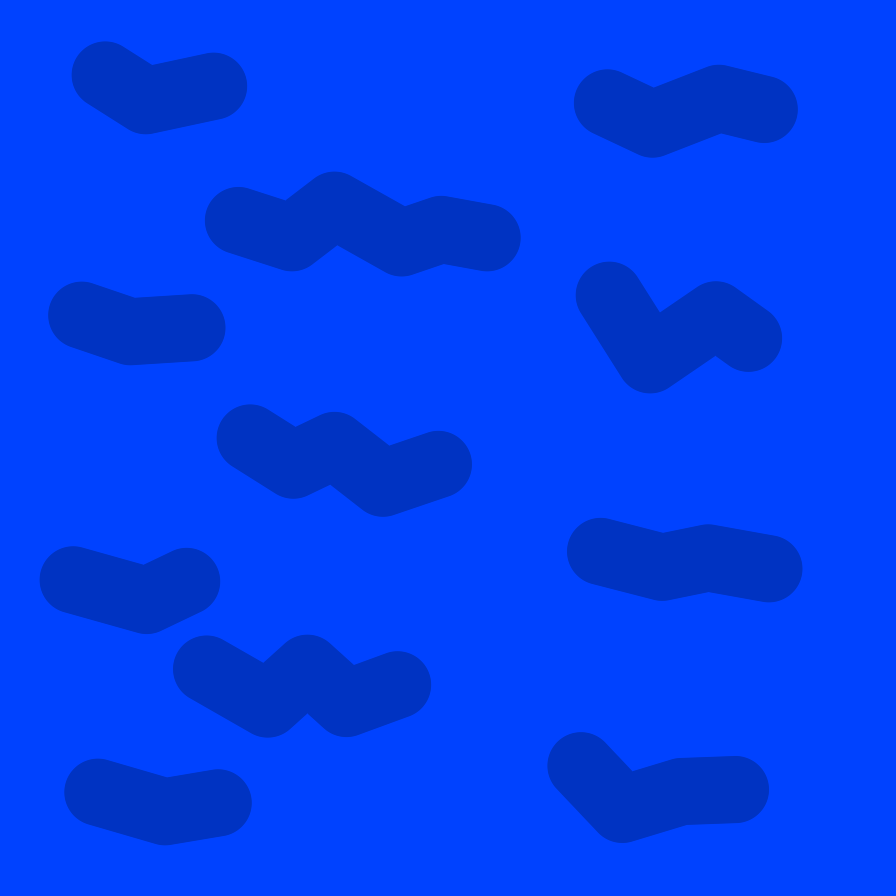
Reproduce this texture procedurally as a WebGL 2 fragment shader.

```glsl
#version 300 es
precision highp float;
// Draws thick, round-ended dark strokes scattered over a flat bright blue.
// Each stroke is a jittered polyline of capsules: a left group of staggered
// rows and a sparser right column, merged by the smallest distance.

uniform vec2 u_resolution;
out vec4 fragColor;

const vec3 GROUND_COLOR = vec3(0.0, 0.26, 1.0);
const vec3 STROKE_COLOR = vec3(0.0, 0.20, 0.76);

const float STROKE_RADIUS = 0.0375;
const float BEND = 0.045;          // largest rise or dip of a joint
const float JOINT_STEP = 0.055;    // usual spacing of joints
const float JOINT_JITTER = 0.3;    // sideways shift, in joint steps
const int MAX_SEGMENTS = 6;

const int LEFT_ROWS = 7;
const int RIGHT_ROWS = 4;
const float LEFT_PITCH = 0.136;
const float RIGHT_PITCH = 0.25;
const float LEFT_TOP = 0.895;
const float RIGHT_TOP = 0.875;

// Start x, start variation, shortest and longest length of each group
const vec4 OUTER_GROUP = vec4(0.075, 0.05, 0.085, 0.135);
const vec4 INNER_GROUP = vec4(0.215, 0.07, 0.205, 0.285);
const vec4 RIGHT_GROUP = vec4(0.630, 0.08, 0.120, 0.190);

float hash(vec2 p) {
    return fract(sin(dot(p, vec2(127.1, 311.7))) * 43758.5453);
}

float segmentDistance(vec2 p, vec2 a, vec2 b) {
    vec2 ap = p - a;
    vec2 ab = b - a;
    return length(ap - ab * clamp(dot(ap, ab) / dot(ab, ab), 0.0, 1.0));
}

// Joint of a stroke: high start, then a dip, settling towards the far end
vec2 strokeJoint(int joint, float count, float len, float seed) {
    float j = float(joint);
    float t = j / count;
    float inner = step(0.5, j) * step(j, count - 0.5);
    float shift = (hash(vec2(j + 11.0, seed)) * 2.0 - 1.0) * JOINT_JITTER * inner;
    float side = joint % 2 == 0 ? 1.0 : -1.0;
    float swing = mix(-0.1, 1.0, hash(vec2(j + 31.0, seed)));
    return vec2((j + shift) * len / count, side * swing * BEND * mix(1.0, 0.25, t));
}

// Distance to the outline of one stroke, negative inside
float strokeDistance(vec2 p, float len, float seed) {
    float count = clamp(floor(len / JOINT_STEP + 0.5), 2.0, float(MAX_SEGMENTS));
    float dist = 1e3;
    vec2 a = strokeJoint(0, count, len, seed);
    for (int i = 1; i <= MAX_SEGMENTS; i++) {
        if (float(i) > count) break;
        vec2 b = strokeJoint(i, count, len, seed);
        dist = min(dist, segmentDistance(p, a, b));
        a = b;
    }
    return dist - STROKE_RADIUS;
}

void main() {
    float size = min(u_resolution.x, u_resolution.y);
    vec2 p = gl_FragCoord.xy / size;
    float pixel = 1.0 / size;

    // Place the strokes row by row, from the top down
    float dist = 1e3;
    for (int i = 0; i < LEFT_ROWS + RIGHT_ROWS; i++) {
        bool left = i < LEFT_ROWS;
        float row = float(left ? i : i - LEFT_ROWS);
        float seed = float(i) + 3.0;
        vec4 group = !left ? RIGHT_GROUP : (i % 2 == 0 ? OUTER_GROUP : INNER_GROUP);

        float y = left ? LEFT_TOP - row * LEFT_PITCH : RIGHT_TOP - row * RIGHT_PITCH;
        y += (hash(vec2(seed, 5.0)) - 0.5) * 0.03;
        float x = group.x + group.y * hash(vec2(seed, 17.0));
        float len = mix(group.z, group.w, hash(vec2(seed, 23.0)));
        dist = min(dist, strokeDistance(p - vec2(x, y), len, seed));
    }

    // Fill with a one-pixel soft edge
    float ink = 1.0 - smoothstep(-0.6 * pixel, 0.6 * pixel, dist);
    fragColor = vec4(mix(GROUND_COLOR, STROKE_COLOR, ink), 1.0);
}
```
